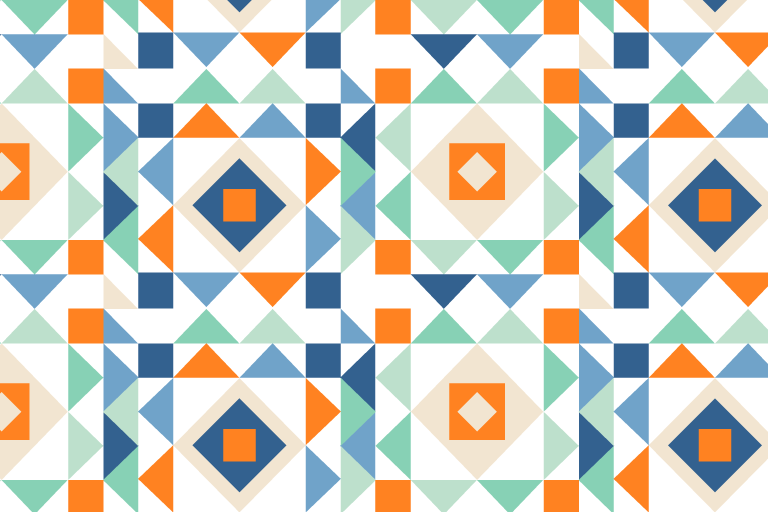
Write a WebGL 1 fragment shader that draws this pattern.

```glsl
precision highp float;

uniform vec2 u_resolution;

#define VIEW_WIDTH 768.0
#define TILE vec2(475.5, 240.0)
#define ORIGIN vec2(68.2, 103.5)
#define SAMPLES 4
#define WHITE vec3(1.0, 1.0, 1.0)
#define ORANGE vec3(1.0, 0.51, 0.13)
#define NAVY vec3(0.20, 0.38, 0.56)
#define SKY vec3(0.44, 0.64, 0.79)
#define MINT vec3(0.53, 0.82, 0.71)
#define PALE vec3(0.74, 0.88, 0.80)
#define SAND vec3(0.95, 0.90, 0.82)

bool inBox(vec2 p, vec2 corner, vec2 size) {
  vec2 q = (p - corner) / size;
  return q.x > 0.0 && q.x < 1.0 && q.y > 0.0 && q.y < 1.0;
}

bool inSquare(vec2 p, vec2 halfSize) {
  return abs(p.x) < halfSize.x && abs(p.y) < halfSize.y;
}

bool inDiamond(vec2 p, vec2 radius) {
  return abs(p.x) / radius.x + abs(p.y) / radius.y < 1.0;
}

// Half of a box, cut from its upper left to its lower right
bool inCorner(vec2 p, vec2 corner, vec2 size) {
  vec2 q = (p - corner) / size;
  return q.x > 0.0 && q.x < q.y && q.y < 1.0;
}

// Two triangles in a row: q.x runs along the base, q.y towards the tips
void trianglePair(inout vec3 ink, vec2 q, vec2 size, vec3 first, vec3 second) {
  float along = 2.0 * q.x / size.x;
  float tip = 1.0 - abs(2.0 * fract(along) - 1.0);
  float rise = q.y / size.y;
  if (along > 0.0 && along < 2.0 && rise > 0.0 && rise < tip) {
    ink = along < 1.0 ? first : second;
  }
}

// One tile, with y pointing down
vec3 quiltTile(vec2 p) {
  vec3 ink = WHITE;

  // Navy medallion
  vec2 a = p - vec2(171.25, 101.8);
  if (inDiamond(a, vec2(66.3, 67.2))) ink = SAND;
  if (inDiamond(a, vec2(47.0))) ink = NAVY;
  if (inSquare(a, vec2(16.3))) ink = ORANGE;

  // Orange medallion
  vec2 b = p - vec2(408.9, 68.2);
  if (inDiamond(b, vec2(66.3, 68.3))) ink = SAND;
  if (inSquare(b, vec2(27.8, 28.4))) ink = ORANGE;
  if (inDiamond(b, vec2(19.7))) ink = SAND;

  // Horizontal rows around the navy medallion
  float x = p.x - 105.0;
  vec2 row = vec2(132.5, 34.6);
  trianglePair(ink, vec2(x, 34.3 - p.y), row, ORANGE, SKY);
  trianglePair(ink, vec2(x, p.y - 169.0), row, SKY, ORANGE);
  trianglePair(ink, vec2(x, 240.0 - p.y), row, MINT, PALE);

  // Horizontal rows around the orange medallion
  x = p.x - 342.5;
  trianglePair(ink, vec2(x, p.y - 136.5), row, PALE, MINT);
  trianglePair(ink, vec2(x, p.y - 170.8), row, NAVY, SKY);
  trianglePair(ink, vec2(x, 240.0 - p.y), row, MINT, PALE);

  // Vertical bands, measured inwards from both sides
  vec2 l = p.yx;
  vec2 r = vec2(p.y, 342.5 - p.x);
  vec2 band = vec2(136.5, 35.2);
  trianglePair(ink, l, band, MINT, PALE);
  trianglePair(ink, r, band, PALE, MINT);
  trianglePair(ink, l - vec2(0.0, 35.4), band, SKY, NAVY);
  trianglePair(ink, r - vec2(0.0, 35.4), band, NAVY, SKY);
  trianglePair(ink, vec2(l.x - 34.2, 70.0 - l.y), band, PALE, MINT);
  trianglePair(ink, vec2(r.x - 34.2, 70.0 - r.y), band, MINT, PALE);
  band.x = 134.6;
  trianglePair(ink, vec2(l.x - 34.4, 105.0 - l.y), band, SKY, ORANGE);
  trianglePair(ink, vec2(r.x - 34.4, 105.0 - r.y), band, ORANGE, SKY);

  // Mirrored squares
  vec2 m = vec2(min(p.x, 342.5 - p.x), p.y);
  if (inBox(m, vec2(70.0, 0.0), vec2(35.0, 34.3))) ink = NAVY;
  if (inBox(m, vec2(70.0, 169.0), vec2(35.0, 36.0))) ink = NAVY;
  if (inBox(m, vec2(0.0, 136.5), vec2(35.4, 34.4))) ink = ORANGE;
  if (inBox(m, vec2(0.0, 205.0), vec2(35.4, 35.0))) ink = ORANGE;

  // Corner triangles
  vec2 cut = vec2(34.6, 35.0);
  if (inCorner(p, vec2(35.4, 170.5), cut)) ink = SAND;
  if (inCorner(p, vec2(35.4, 205.0), cut)) ink = SKY;
  if (inCorner(p, vec2(272.5, 205.0), cut)) ink = SKY;
  return ink;
}

void main() {
  float unit = VIEW_WIDTH / u_resolution.x;
  vec2 pixel = vec2(gl_FragCoord.x, u_resolution.y - gl_FragCoord.y);
  vec3 sum = vec3(0.0);

  // Average a grid of samples to smooth the edges
  for (int j = 0; j < SAMPLES; j++) {
    for (int i = 0; i < SAMPLES; i++) {
      vec2 jitter = (vec2(float(i), float(j)) + 0.5) / float(SAMPLES) - 0.5;
      sum += quiltTile(mod((pixel + jitter) * unit - ORIGIN, TILE));
    }
  }
  gl_FragColor = vec4(sum / float(SAMPLES * SAMPLES), 1.0);
}
```
